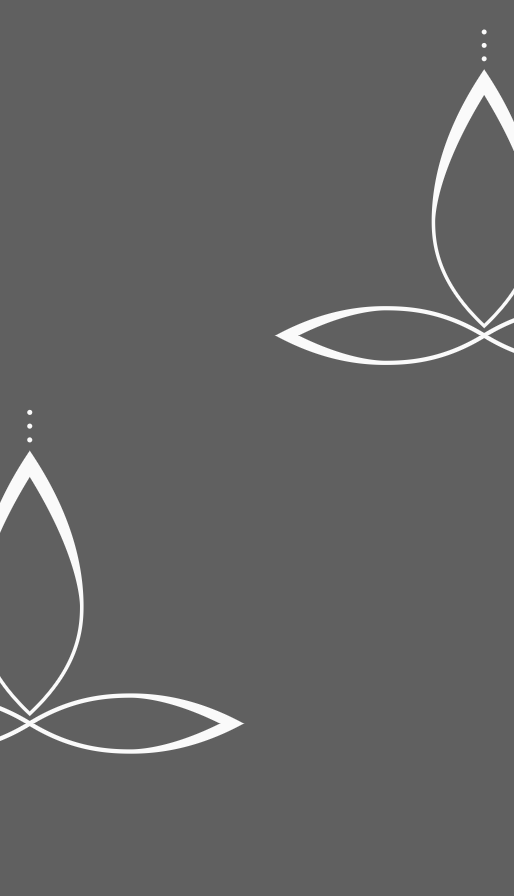
Give the GLSL for this background, as a Shadertoy shader.

```glsl
#define BACKGROUND vec3(0.378)
#define INK vec3(0.98)
#define UNITS_PER_HEIGHT 768.0
#define UPPER_CENTRE vec2(415.0, 479.6)
#define LOWER_CENTRE vec2(25.5, 147.0)
#define LOWER_SCALE 1.025
#define DOT_START 238.0
#define DOT_SPACING 11.5
#define DOT_RADIUS 2.1

// Signed distance estimate to a leaf lying along x.
// ends: root, widest place, tip; curve: exponents towards root and tip.
float leaf(vec2 p, vec3 ends, float halfWidth, vec2 curve) {
    bool tipSide = p.x > ends.y;
    float span = tipSide ? ends.z - ends.y : ends.y - ends.x;
    float power = tipSide ? curve.y : curve.x;
    float t = abs(p.x - ends.y) / span;
    float slope = halfWidth * power / span * pow(t, power - 1.0);
    float edge = halfWidth * (1.0 - pow(t, power));
    return (abs(p.y) - edge) / sqrt(1.0 + slope * slope);
}

float coverage(float dist, float pixel) {
    return clamp(0.5 - dist / pixel, 0.0, 1.0);
}

float outline(float outer, float inner, float pixel) {
    return coverage(outer, pixel) * (1.0 - coverage(inner, pixel));
}

float flower(vec2 p, float pixel) {
    // Upright petal
    vec2 upright = p.yx;
    float petal = outline(
        leaf(upright, vec3(7.0, 99.0, 229.0), 45.0, vec2(2.2, 1.96)),
        leaf(upright, vec3(11.0, 99.0, 207.0), 42.0, vec2(2.2, 1.58)), pixel);

    // Mirrored side leaves
    vec2 side = vec2(abs(p.x), p.y - 0.8);
    float leaves = outline(
        leaf(side, vec3(-3.5, 85.0, 179.0), 25.2, vec2(2.25, 2.03)),
        leaf(side, vec3(3.5, 85.0, 159.0), 21.6, vec2(2.25, 1.7)), pixel);

    // Three dots above the petal
    float index = clamp(round((p.y - DOT_START) / DOT_SPACING), 0.0, 2.0);
    float dotDistance = length(p - vec2(0.0, DOT_START + index * DOT_SPACING)) - DOT_RADIUS;
    return max(max(petal, leaves), coverage(dotDistance, pixel));
}

void mainImage(out vec4 fragColor, in vec2 fragCoord) {
    float pixel = UNITS_PER_HEIGHT / iResolution.y;
    vec2 p = fragCoord * pixel;

    // Two flowers on a diagonal
    float ink = 0.0;
    for (int i = 0; i < 2; i++) {
        vec2 centre = i == 0 ? UPPER_CENTRE : LOWER_CENTRE;
        float scale = i == 0 ? 1.0 : LOWER_SCALE;
        ink = max(ink, flower((p - centre) / scale, pixel / scale));
    }
    fragColor = vec4(mix(BACKGROUND, INK, ink), 1.0);
}
```
